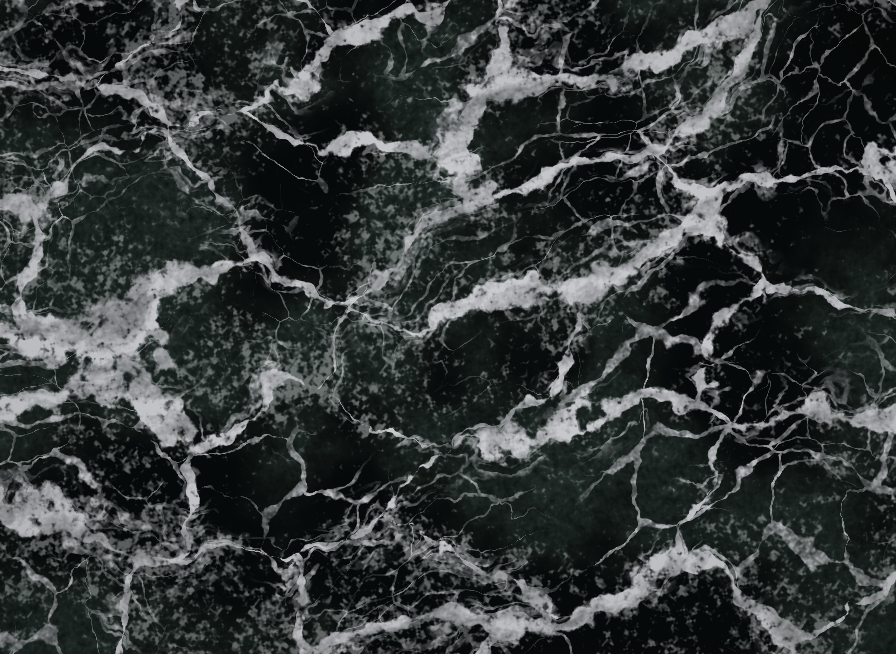
This texture is drawn by a Shadertoy shader. Its source:

```glsl
// Dark green-black marble crossed by a branching net of pale veins.
// Warped cellular borders form the veins; layered noise adds cloudy
// stone, frayed vein edges, torn wisps and fine mineral speckles.

const vec2  MAIN_CELLS   = vec2(2.8, 5.0);   // cells per canvas height
const vec2  STRAND_CELLS = vec2(5.6, 9.5);
const vec2  HAIR_CELLS   = vec2(12.0, 18.0);
const float MAIN_WIDTH   = 0.0165;           // half widths in canvas heights
const float STRAND_WIDTH = 0.0075;
const float HAIR_WIDTH   = 0.0036;
const float WARP         = 0.24;
const float FRAY         = 0.040;
const float EROSION      = 2.8;
const float SPECKLE      = 0.66;
const float VIGNETTE     = 0.16;
const vec3  STONE_BLACK  = vec3(0.026, 0.038, 0.038);
const vec3  STONE_GREEN  = vec3(0.125, 0.165, 0.148);
const vec3  MINERAL_GREY = vec3(0.575, 0.592, 0.590);
const vec3  VEIN_SHADE   = vec3(0.440, 0.453, 0.458);
const vec3  VEIN_LIGHT   = vec3(0.790, 0.795, 0.810);

float hash(vec2 p) {
    vec3 h = fract(p.xyx * 0.1031);
    h += dot(h, h.yzx + 33.33);
    return fract((h.x + h.y) * h.z);
}

float noise(vec2 p) {
    vec2 i = floor(p), f = fract(p), e = vec2(0.0, 1.0);
    f = f * f * (3.0 - 2.0 * f);
    return mix(mix(hash(i), hash(i + e.yx), f.x),
               mix(hash(i + e.xy), hash(i + e.yy), f.x), f.y);
}

float fbm(vec2 p) {
    float sum = 0.0, amp = 0.5;
    for (int i = 0; i < 5; i++) {
        sum += amp * noise(p);
        p = mat2(1.6, 1.2, -1.2, 1.6) * p + 7.3;
        amp *= 0.5;
    }
    return sum / 0.97;
}

vec2 cellPoint(vec2 id) {
    return id + 0.08 + 0.84 * vec2(hash(id + 11.7), hash(id + 47.3));
}

// Canvas distance to the closest cell border, scaled by border strength
float veinDistance(vec2 p, vec2 cells) {
    p *= cells;
    vec2 base = floor(p), home = base, toHome = vec2(9.0);
    for (int k = 0; k < 9; k++) {
        vec2 id = base + vec2(k % 3 - 1, k / 3 - 1);
        vec2 v = cellPoint(id) - p;
        if (dot(v, v) < dot(toHome, toHome)) { toHome = v; home = id; }
    }
    float d = 9.0;
    for (int k = 0; k < 25; k++) {
        if (k == 12) continue;
        vec2 id = home + vec2(k % 5 - 2, k / 5 - 2);
        vec2 v = cellPoint(id) - p, normal = normalize(v - toHome);
        float border = dot(0.5 * (toHome + v), normal) / length(normal * cells);
        d = min(d, border / mix(0.22, 1.0, hash(home + id + 5.1)));
    }
    return d;
}

float veinMask(float d, float width, float pixel) {
    return 1.0 - smoothstep(0.65 * width - pixel, 1.1 * width + pixel, d);
}

void mainImage(out vec4 fragColor, in vec2 fragCoord) {
    vec2 p = fragCoord / iResolution.y;
    float pixel = 0.6 / iResolution.y;

    // Bend the net broadly, then fray it finely
    vec2 q = p + WARP * (vec2(fbm(p * 3.2 + 3.0), fbm(p * 3.2 + 31.0)) - 0.5);
    q += FRAY * (vec2(fbm(p * 21.0 + 9.0), fbm(p * 21.0 + 63.0)) - 0.5);
    q.y += 0.06 * sin(p.x * 3.6 + 0.4) - 0.12 * p.x;

    // Trunks swell and shrink, with ragged outlines
    float width = MAIN_WIDTH * (0.35 + 2.4 * pow(smoothstep(0.2, 0.9, noise(p * 3.7 + 17.0)), 2.0));
    float trunk = veinDistance(q + 6.0, MAIN_CELLS);
    float halo = exp(-trunk * 19.0);
    float ragged = fbm(p * 36.0 + 81.0) - 0.5;
    float vein = veinMask(trunk + (EROSION * width + 0.012) * ragged, width, pixel);

    // Strands, hairs and torn wisps appear in zones, mostly beside trunks
    float strandZone = smoothstep(0.40, 0.64, fbm(p * 4.0 + 71.0) + 0.14 * halo);
    float strand = strandZone * veinMask(veinDistance(q + 9.0, STRAND_CELLS)
        + 0.022 * ragged, STRAND_WIDTH * strandZone, pixel);
    float hairZone = smoothstep(0.44, 0.66, fbm(p * 5.5 + 23.0) + 0.16 * halo);
    float hair = hairZone * veinMask(veinDistance(q + 14.0, HAIR_CELLS)
        + 0.008 * ragged, HAIR_WIDTH * hairZone, pixel);
    float contour = abs(fbm(q * vec2(8.0, 17.0) + 5.0) - 0.5);
    float wisp = smoothstep(0.15, 0.55, halo) * (1.0 - smoothstep(0.008, 0.034, contour));

    // Cloudy stone with speckles gathering in patches and beside veins
    float cloud = smoothstep(0.42, 0.70, fbm(p * 4.5 + 40.0));
    vec2 g = mat2(0.8, 0.6, -0.6, 0.8) * p;
    float grain = 0.32 * noise(p * 72.0) + 0.36 * noise(g * 150.0) + 0.32 * noise(g.yx * 270.0);
    float patches = smoothstep(0.38, 0.63, fbm(p * 7.0 + 55.0));
    float amount = 0.58 * patches + 0.58 * halo;
    float speck = smoothstep(0.0, 0.33, grain - 0.72 + 0.40 * amount);
    vec3 color = mix(STONE_BLACK, STONE_GREEN, cloud * (0.2 + 1.3 * grain));
    color = mix(color, MINERAL_GREY, SPECKLE * speck);

    // Veins carry soft streaks and a worn, grainy surface
    float streak = fbm(q * vec2(20.0, 45.0) + 8.0);
    vec3 veinColor = mix(VEIN_SHADE, VEIN_LIGHT, clamp(1.7 * streak + 0.9 * grain - 0.65, 0.0, 1.0));
    float fine = max(max(0.85 * strand, 0.65 * hair), 0.70 * wisp);
    float cover = max(vein * smoothstep(0.0, 0.4, grain), fine * (0.30 + 1.1 * grain));
    color = mix(color, veinColor, clamp(cover, 0.0, 1.0));

    // Dim the corners
    vec2 c = 2.0 * fragCoord / iResolution.xy - 1.0;
    fragColor = vec4(color * (1.0 - VIGNETTE * 0.5 * dot(c, c)), 1.0);
}
```
